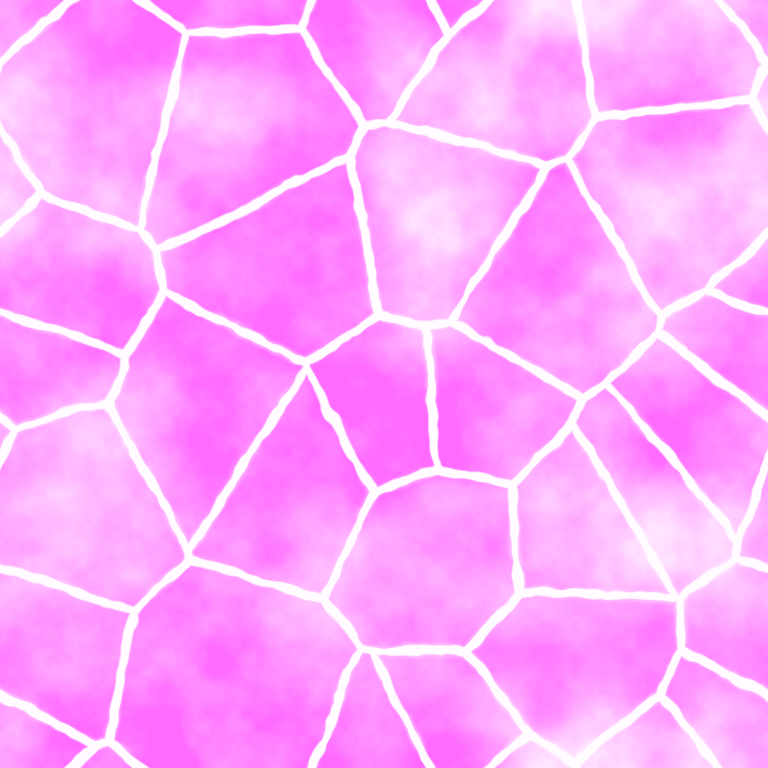
Give the GLSL for this texture, as a Shadertoy shader.

```glsl
// Tiling pink cloudy cells split by rough white veins.

const float CELLS = 5.0;          // cells per canvas side
const float JITTER = 0.96;        // irregularity of the cell centres
const float CLOUD_REPEAT = 7.0;   // largest cloud patches per side
const float CLOUD_CONTRAST = 0.78;
const float GREEN_MEAN = 0.615;   // red and blue stay full
const float VEIN_HALF = 0.0058;   // half width of a vein, canvas units
const float VEIN_SOFT = 0.0017;   // softness of the vein edge
const float VEIN_ROUGH = 0.0035;  // variation of the vein width
const float HALO_WIDTH = 0.0115;
const float HALO_STRENGTH = 0.45;
const float WOBBLE = 0.010;       // sideways wander of the veins
const float WOBBLE_REPEAT = 24.0;
const vec3 VEIN_COLOR = vec3(1.0, 0.985, 1.0);

vec2 hash2(vec2 p) {
    vec3 q = fract(vec3(p.xyx) * vec3(0.1031, 0.1030, 0.0973));
    q += dot(q, q.yzx + 33.33);
    return fract((q.xx + q.yz) * q.zy);
}

// Value noise that wraps after "period" lattice steps
float wrapNoise(vec2 p, float period, float seed) {
    vec2 cell = floor(p);
    vec2 f = p - cell;
    f = f * f * f * (f * (f * 6.0 - 15.0) + 10.0);
    vec2 lo = mod(cell, period) + seed;
    vec2 hi = mod(cell + 1.0, period) + seed;
    float bottom = mix(hash2(lo).x, hash2(vec2(hi.x, lo.y)).x, f.x);
    float top = mix(hash2(vec2(lo.x, hi.y)).x, hash2(hi).x, f.x);
    return mix(bottom, top, f.y);
}

float fbm(vec2 uv, float period, int octaves, float seed) {
    float sum = 0.0, total = 0.0, weight = 1.0;
    for (int i = 0; i < octaves; i++) {
        sum += weight * wrapNoise(uv * period, period, seed);
        total += weight;
        weight *= 0.55;
        period *= 2.0;
        seed += 17.0;
    }
    return sum / total;
}

vec2 cellCentre(vec2 cell) {
    return cell + 0.5 + JITTER * (hash2(mod(cell, CELLS) + 41.0) - 0.5);
}

// Distance to the nearest Voronoi border, in canvas units
float borderDistance(vec2 uv) {
    vec2 p = uv * CELLS;
    vec2 home = floor(p);
    vec2 nearest = vec2(0.0), nearestCell = home;
    float best = 1e3;
    for (int y = -2; y <= 2; y++)
    for (int x = -2; x <= 2; x++) {
        vec2 cell = home + vec2(x, y);
        vec2 toCentre = cellCentre(cell) - p;
        float d = dot(toCentre, toCentre);
        if (d < best) {
            best = d;
            nearest = toCentre;
            nearestCell = cell;
        }
    }
    float border = 1e3;
    for (int y = -2; y <= 2; y++)
    for (int x = -2; x <= 2; x++) {
        if (x == 0 && y == 0) continue;
        vec2 other = cellCentre(nearestCell + vec2(x, y)) - p;
        border = min(border, dot(0.5 * (nearest + other), normalize(other - nearest)));
    }
    return border / CELLS;
}

void mainImage(out vec4 fragColor, in vec2 fragCoord) {
    vec2 uv = fragCoord / iResolution.xy;
    float pixel = 1.0 / min(iResolution.x, iResolution.y);

    // Cloudy pink fill
    float cloud = fbm(uv, CLOUD_REPEAT, 6, 5.0);
    float green = GREEN_MEAN + CLOUD_CONTRAST * (cloud - 0.5);
    vec3 color = vec3(1.0, clamp(green, 0.42, 0.9), 1.0);

    // Veins with wandering, rough edges
    vec2 wander = vec2(fbm(uv, WOBBLE_REPEAT, 3, 131.0), fbm(uv, WOBBLE_REPEAT, 3, 277.0)) - 0.5;
    float dist = borderDistance(uv + WOBBLE * wander);
    float rough = fbm(uv, 2.0 * WOBBLE_REPEAT, 2, 389.0);
    float halfWidth = VEIN_HALF + VEIN_ROUGH * (rough - 0.5);
    float soft = max(VEIN_SOFT, 0.75 * pixel);
    float vein = 1.0 - smoothstep(halfWidth - soft, halfWidth + soft, dist);

    // Faint patchy halo beside the veins
    float patchy = smoothstep(0.3, 0.7, wrapNoise(uv * 20.0, 20.0, 461.0));
    float halo = HALO_STRENGTH * patchy * (1.0 - smoothstep(0.5 * VEIN_HALF, HALO_WIDTH, dist));

    color = mix(color, VEIN_COLOR, max(vein, halo));
    fragColor = vec4(color, 1.0);
}
```
